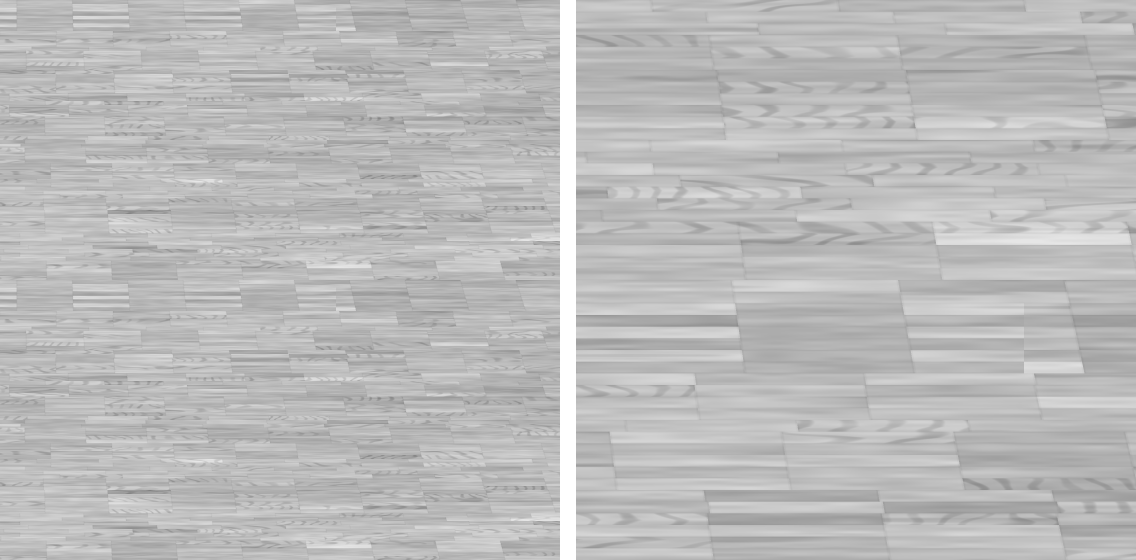
Left: the whole. Right: its middle third, enlarged.
This texture is drawn by a WebGL 2 fragment shader. Its source:

```glsl
#version 300 es
precision highp float;
// Pale grey strip parquet: thin wooden slats laid in bands that share joints.
// The layout repeats twice down and once across. Each slat has a hashed tone,
// fine streaks and, now and then, wavy figured grain.

uniform vec2 u_resolution;
out vec4 fragColor;

const float ROWS = 72.0; // slats in one vertical repeat

float hash(vec2 p) {
  vec3 q = fract(vec3(p.xyx) * vec3(0.1031, 0.1030, 0.0973));
  q += dot(q, q.yzx + 33.33);
  return fract((q.x + q.y) * q.z);
}

float noise(vec2 p) {
  vec2 i = floor(p), f = fract(p);
  f = f * f * (3.0 - 2.0 * f);
  return mix(mix(hash(i), hash(i + vec2(1, 0)), f.x),
             mix(hash(i + vec2(0, 1)), hash(i + vec2(1, 1)), f.x), f.y);
}

// Wavy rings cut by the slat: short slanted dashes or long pointed arches
float figuredGrain(float x, float v, vec2 slat) {
  float kind = hash(slat + 71.0);
  float bend = mix(5.0, 2.5, kind) * abs(v - hash(slat + 5.0));
  float warp = 7.0 * noise(vec2(x * 28.0, v * 1.2 + slat.y * 9.0));
  float ring = sin(x * mix(110.0, 400.0, kind * kind) + bend + warp);
  return smoothstep(0.1, 1.0, ring) * (0.4 + 0.6 * noise(vec2(x * 40.0, slat.y)));
}

float parquet(vec2 uv) {
  float y = fract((1.0 - uv.y) * 2.0); // measured down from the top of a repeat
  float row = floor(y * ROWS), v = fract(y * ROWS);
  float band = floor(row / 6.0);
  bool topBand = row < 8.0;

  // Joints: shared in a band, with a few rows shifted on their own
  float pitch = mix(0.099, 0.117, y);
  float start = topBand ? 0.03 : hash(vec2(band, 17.0)) * pitch;
  if (!topBand && hash(vec2(row, 3.0)) > 0.72) start += pitch * hash(vec2(row, 8.0));
  float along = (uv.x - start) / pitch;
  float cell = floor(along);
  vec2 slat = vec2(cell + 20.0, row + 40.0);

  // Slat tone, with a slight shift for the whole panel
  float pick = hash(slat + 13.0);
  float tone = 0.742 + 0.085 * (hash(slat) - 0.5);
  tone += 0.03 * (hash(vec2(cell + 9.0, band + 150.0)) - 0.5);
  tone += 0.07 * step(0.94, pick) - 0.07 * step(pick, 0.04);

  // Top band: plain panels between panels of alternating light slats
  if (topBand && row > 1.0 && uv.x < 0.6) {
    bool striped = mod(cell, 2.0) > 0.5;
    float stripe = mod(row, 2.0) < 0.5 ? 0.11 : -0.045;
    float plain = hash(vec2(cell + 4.0, 2.0)) * 0.05 - 0.02;
    tone = 0.735 + (striped ? stripe * (1.0 - 0.6 * uv.x) : plain);
    tone += 0.02 * (hash(slat) - 0.5);
  }

  // Fine streaks along the wood
  float shift = hash(slat + 31.0) * 60.0;
  tone += 0.085 * (noise(vec2(uv.x * 11.0 + shift, y * ROWS * 2.3)) - 0.5);
  tone += 0.065 * (noise(vec2(uv.x * 45.0 + shift, y * ROWS * 3.7)) - 0.5);
  float vein = noise(vec2(uv.x * 7.0 + shift, y * ROWS * 1.7 + 90.0));
  tone -= 0.07 * smoothstep(0.76, 0.95, vein);

  // Figured grain on some slats
  if (!topBand && hash(slat + 53.0) > 0.8)
    tone -= 0.12 * figuredGrain(uv.x, v, slat) - 0.015;

  // Faint seams between rows and at slat ends
  float rowEdge = min(v, 1.0 - v);
  float endEdge = (0.5 - abs(fract(along) - 0.5)) * pitch;
  tone -= 0.022 * (1.0 - smoothstep(0.0, 0.16, rowEdge));
  tone -= 0.025 * (1.0 - smoothstep(0.0005, 0.0015, endEdge));

  // Slow shading, deeper at the right, and one dark row
  tone += 0.045 * (noise(vec2(uv.x * 3.0, y * 12.0 + 7.0)) - 0.5);
  tone -= 0.035 * smoothstep(0.45, 1.0, uv.x) * (1.0 - smoothstep(0.25, 0.6, y));
  if (row == 30.0) tone -= 0.085 * smoothstep(0.25, 0.65, uv.x);
  return tone;
}

void main() {
  // Nine samples per pixel smooth every edge and streak
  float tone = 0.0;
  for (int i = 0; i < 9; i++) {
    vec2 offset = (vec2(i % 3, i / 3) - 1.0) / 3.0;
    tone += parquet((gl_FragCoord.xy + offset) / u_resolution);
  }
  fragColor = vec4(vec3(clamp(tone / 9.0, 0.4, 0.9)), 1.0);
}
```
